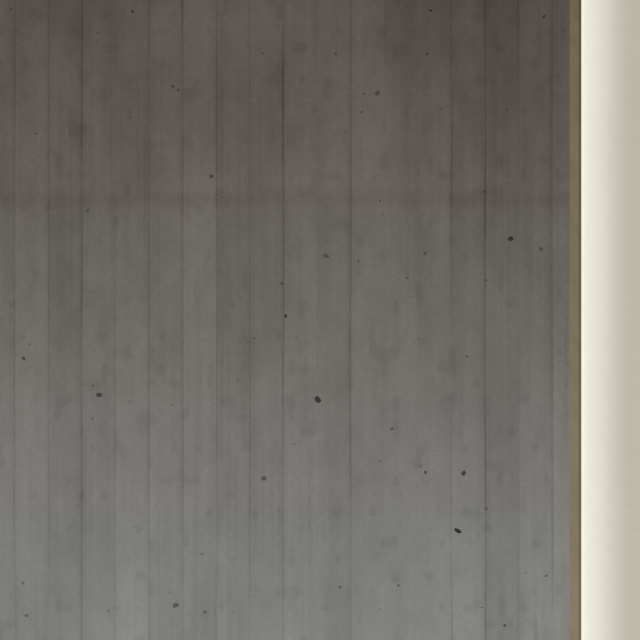
This texture is drawn by a Shadertoy shader. Its source:

```glsl
// Board-marked concrete wall beside a narrow, softly lit pale panel.
// A vertical gradient carries seams, streaks, blotches and scattered pores;
// a thin tan strip separates the wall from the panel on the right.

float hash(vec2 p) {
    vec3 q = fract(vec3(p.xyx) * 0.1031);
    q += dot(q, q.yzx + 33.33);
    return fract((q.x + q.y) * q.z);
}

float noise(vec2 p) {
    vec2 cell = floor(p), f = fract(p);
    f = f * f * (3.0 - 2.0 * f);
    float low = mix(hash(cell), hash(cell + vec2(1, 0)), f.x);
    float high = mix(hash(cell + vec2(0, 1)), hash(cell + vec2(1, 1)), f.x);
    return mix(low, high, f.y);
}

// Layered noise, centred on zero
float fbm(vec2 p) {
    float sum = 0.0, amp = 0.5;
    for (int i = 0; i < 4; i++) {
        sum += amp * (noise(p) - 0.5);
        p = p * 2.03 + 17.3;
        amp *= 0.5;
    }
    return sum;
}

// Sparse irregular holes, at most one per grid cell
float pores(vec2 uv, float cells, float chance, float radius, float seed) {
    vec2 cell = floor(uv * cells);
    vec2 id = cell + seed;
    if (hash(id) > chance) return 0.0;
    vec2 centre = 0.25 + 0.5 * vec2(hash(id + 3.7), hash(id + 8.1));
    vec2 d = (fract(uv * cells) - centre) / cells;
    float angle = 6.2832 * hash(id + 5.3);
    d = mat2(cos(angle), -sin(angle), sin(angle), cos(angle)) * d;
    d.y *= 1.0 + 0.9 * hash(id + 1.9);
    float size = radius * mix(0.5, 1.0, hash(id + 6.4));
    float dist = length(d) + 0.5 * size * (noise(uv * 260.0) - 0.5);
    float depth = mix(0.3, 1.0, hash(id + 9.2));
    return depth * (1.0 - smoothstep(size - 0.0015, size + 0.0015, dist));
}

// Shading of the formwork boards: tone steps and dark or light seams
float boards(vec2 uv) {
    float across = (uv.x - 0.023) / 0.0525;
    float seam = floor(across + 0.5);
    float offset = (across - seam) * 0.0525 + 0.0012 * (noise(vec2(seam, uv.y * 5.0)) - 0.5);
    float board = floor(across);
    float tone = 0.016 * (hash(vec2(board, 4.0)) - 0.5)
               + 0.026 * (noise(vec2(board * 7.0, uv.y * 4.0)) - 0.5);
    float strength = hash(vec2(seam, 21.0)) * (0.35 + 0.9 * noise(vec2(seam * 5.0, uv.y * 7.0)));
    float groove = exp(-pow(offset / 0.0016, 2.0));
    float stain = exp(-pow(offset / 0.006, 2.0));
    float ridge = exp(-pow((offset - 0.0035) / 0.0013, 2.0));
    return tone - strength * (0.04 * groove + 0.02 * stain - 0.014 * ridge);
}

vec3 concrete(vec2 uv) {
    vec3 col = mix(vec3(0.505, 0.508, 0.492), vec3(0.345, 0.315, 0.295), uv.y);

    // Cloudy stains, stronger toward the top, and a faint pour line
    float shade = (0.035 + 0.025 * uv.y) * fbm(uv * vec2(9.0, 6.0));
    shade += 0.035 * fbm(uv * vec2(45.0, 28.0) + 9.0);
    float pour = uv.y - 0.69 + 0.012 * fbm(vec2(uv.x * 12.0, 2.0));
    shade -= 0.016 * exp(-pow(pour / 0.012, 2.0)) * (0.5 + noise(uv * vec2(8.0, 2.0)));
    shade -= 0.03 * smoothstep(0.55, 0.9, uv.x) * smoothstep(0.4, 0.9, uv.y);

    // Vertical wood streaks and fine grain
    float streakFade = noise(uv * vec2(14.0, 4.0) + 31.0);
    shade += 0.028 * streakFade * (noise(uv * vec2(190.0, 5.0)) - 0.5);
    shade += 0.016 * (noise(uv * vec2(75.0, 3.0) + 50.0) - 0.5);
    shade += 0.016 * (noise(uv * 230.0) - 0.5);
    col += shade + boards(uv);

    // Large holes, pinholes and soft smudges
    float holes = pores(uv, 9.0, 0.10, 0.0065, 11.0);
    holes = max(holes, pores(uv, 17.0, 0.10, 0.0038, 47.0));
    holes = max(holes, 0.6 * pores(uv, 31.0, 0.07, 0.0025, 83.0));
    float smudge = smoothstep(0.74, 0.95, noise(uv * vec2(55.0, 40.0) + 70.0));
    col *= 1.0 - 0.05 * smudge;
    return mix(col, vec3(0.12, 0.11, 0.105), 0.85 * holes);
}

vec3 panel(vec2 uv) {
    float falloff = smoothstep(0.912, 0.99, uv.x + 0.006 * fbm(vec2(2.0, uv.y * 5.0)));
    vec3 col = mix(vec3(0.93, 0.92, 0.87), vec3(0.755, 0.73, 0.67), falloff);
    col += 0.05 * exp(-abs(uv.x - 0.911) / 0.004);
    return col + 0.014 * fbm(uv * vec2(60.0, 110.0)) - 0.015 * uv.y;
}

void mainImage(out vec4 fragColor, in vec2 fragCoord) {
    vec2 uv = fragCoord / iResolution.xy;
    float soft = max(0.0012, 1.0 / iResolution.x);

    // Tan strip with slanted grain and a dark inner edge
    vec3 strip = mix(vec3(0.53, 0.485, 0.395), vec3(0.44, 0.395, 0.32), uv.y);
    strip += 0.05 * fbm(vec2(uv.x * 60.0, uv.y * 45.0 + uv.x * 50.0));
    strip -= 0.10 * smoothstep(0.902, 0.907, uv.x);

    vec3 col = mix(concrete(uv), strip, smoothstep(0.890 - soft, 0.890 + soft, uv.x));
    col = mix(col, panel(uv), smoothstep(0.908 - soft, 0.908 + soft, uv.x));
    fragColor = vec4(clamp(col, 0.0, 1.0), 1.0);
}
```
